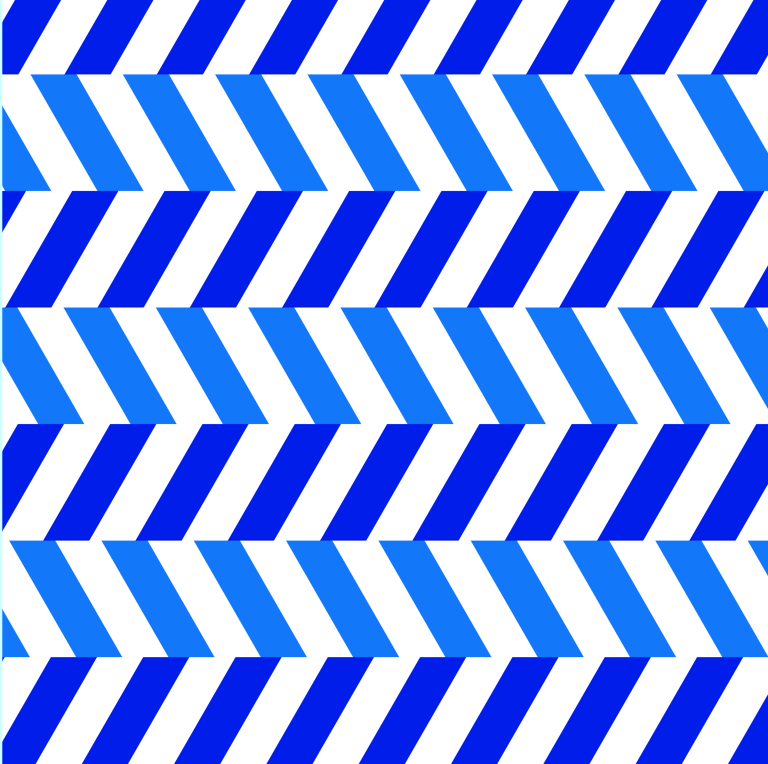
Give the GLSL for this pattern, as a WebGL 2 fragment shader.

```glsl
#version 300 es
precision highp float;
// Herringbone rows of slanted bars, alternating deep and bright blue on white.

#define ROW_HEIGHT 0.15255   // height of one row
#define FIRST_ROW 0.0974     // visible part of the cut top row
#define PERIOD 0.1202        // distance from bar to bar
#define BAR_SHARE 0.5        // bar width as a share of the period
#define SLANT 0.0872         // sideways run of a bar over one row
#define START 0.0510         // bar position in the top row
#define PAIR_STEP 0.0462     // drift from one pair of rows to the next
#define PAIR_WOBBLE 0.0032   // uneven drift on every second pair
#define BRIGHT_SHIFT 0.0113  // bright row set back from its deep row
#define RIM 0.0018           // darker lower rim of the deep bars
#define MARGIN 0.0030        // pale strip on the left side

uniform vec2 u_resolution;
out vec4 fragColor;

const vec3 WHITE = vec3(1.0, 1.0, 1.0);
const vec3 DEEP_BLUE = vec3(0.0, 0.115, 0.915);
const vec3 BRIGHT_BLUE = vec3(0.07, 0.465, 0.975);
const vec3 RIM_BLUE = vec3(0.02, 0.09, 0.74);
const vec3 PALE_CYAN = vec3(0.80, 1.0, 1.0);

// Coverage of a shape from its signed distance, positive inside.
float coverage(float dist, float soft) {
    return smoothstep(-0.5, 0.5, dist / soft);
}

// Colour of one row; depth runs from 0 at its top to 1 at its bottom.
vec3 rowColor(float row, float x, float depth, float soft) {
    float isBright = mod(row, 2.0);
    float pair = floor(row * 0.5);

    // Left edge of a bar at this depth
    float left = START + PAIR_STEP * pair - PAIR_WOBBLE * mod(pair, 2.0)
               - BRIGHT_SHIFT * isBright
               + SLANT * depth * (2.0 * isBright - 1.0);

    // Distance to the slanted sides, measured across the bar
    float phase = fract((x - left) / PERIOD - 0.5 * BAR_SHARE + 0.5) - 0.5;
    float across = ROW_HEIGHT / length(vec2(ROW_HEIGHT, SLANT));
    float side = (0.5 * BAR_SHARE - abs(phase)) * PERIOD * across;

    float rim = coverage(RIM - (1.0 - depth) * ROW_HEIGHT, soft);
    vec3 deep = mix(DEEP_BLUE, RIM_BLUE, 0.6 * rim);
    return mix(WHITE, mix(deep, BRIGHT_BLUE, isBright), coverage(side, soft));
}

void main() {
    vec2 uv = gl_FragCoord.xy / u_resolution;
    float soft = 1.4 / min(u_resolution.x, u_resolution.y);

    // Blend the two rows on either side of the nearest boundary
    float rowPos = (1.0 - uv.y + ROW_HEIGHT - FIRST_ROW) / ROW_HEIGHT;
    float below = floor(rowPos + 0.5);
    float offset = rowPos - below;
    vec3 upperRow = rowColor(below - 1.0, uv.x, offset + 1.0, soft);
    vec3 lowerRow = rowColor(below, uv.x, offset, soft);
    vec3 color = mix(upperRow, lowerRow, coverage(offset * ROW_HEIGHT, soft));

    // Pale strip on the left
    color = mix(color, PALE_CYAN, coverage(MARGIN - uv.x, soft));
    fragColor = vec4(color, 1.0);
}
```
